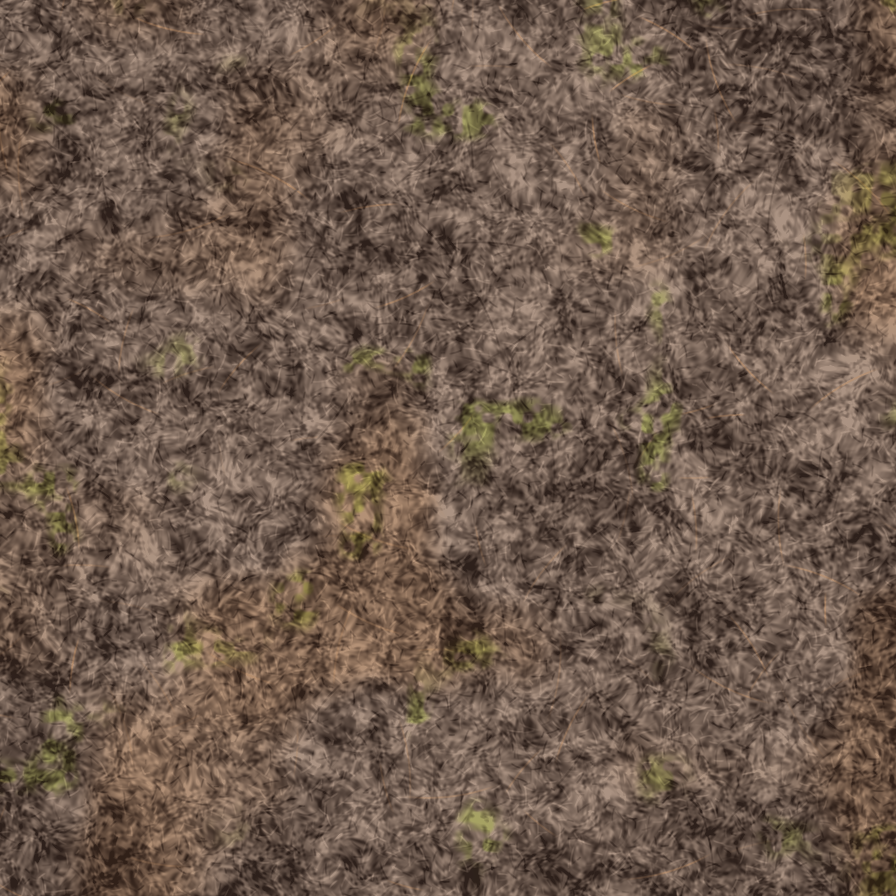
Give the GLSL for this texture, as a WebGL 2 fragment shader.

```glsl
#version 300 es
precision highp float;

uniform vec2 u_resolution;
out vec4 fragColor;

// Soil and dry grass colours
const vec3 DARK_SOIL = vec3(0.28, 0.22, 0.19);
const vec3 PALE_GRASS = vec3(0.62, 0.53, 0.47);
const vec3 MOSS_TINT = vec3(0.97, 1.10, 0.76);
const vec3 RUST_TINT = vec3(1.07, 0.98, 0.86);

// Tone balance
const float BASE_TONE = 0.51;
const float PIT_DEPTH = 0.36;
const float EDGE_SHADE = 0.22;
const float FIBRE_CONTRAST = 0.34;
const float STRAW_CONTRAST = 0.30;

// Feature counts across the canvas
const float CLUMP_CELLS = 9.0;
const float PIT_CELLS = 40.0;
const float MOSS_CELLS = 15.0;
const float FIBRE_CELLS = 62.0;
const float STRAW_CELLS = 15.0;

float hash(vec2 p) {
    return fract(sin(dot(p, vec2(127.1, 311.7))) * 43758.5);
}

float noise(vec2 p) {
    vec2 cell = floor(p);
    vec2 f = fract(p);
    f = f * f * (3.0 - 2.0 * f);
    float low = mix(hash(cell), hash(cell + vec2(1, 0)), f.x);
    float high = mix(hash(cell + vec2(0, 1)), hash(cell + vec2(1, 1)), f.x);
    return mix(low, high, f.y);
}

mat2 rotation(float angle) {
    float c = cos(angle), s = sin(angle);
    return mat2(c, s, -s, c);
}

// Centred noise whose strength grows towards the fine grain
float matting(vec2 uv) {
    float sum = 0.0;
    float cells = CLUMP_CELLS;
    float strength = 0.32;
    vec2 p = uv;
    for (int i = 0; i < 5; i++) {
        sum += strength * (noise(p * cells + float(i) * 17.3) - 0.5);
        p = rotation(0.9) * p;
        cells *= 2.3;
        strength *= 1.29;
    }
    return sum;
}

// Randomly turned thin strands, signed: light above zero, dark below
float strands(vec2 p, float halfWidth, float seed, float pixel) {
    vec2 home = floor(p);
    float sum = 0.0;
    for (int y = -1; y <= 1; y++) {
        for (int x = -1; x <= 1; x++) {
            vec2 cell = home + vec2(x, y);
            vec2 key = cell + seed;
            vec2 centre = cell + vec2(hash(key), hash(key + 31.7));
            vec2 d = rotation(6.2832 * hash(key + 57.1)) * (p - centre);
            float reach = mix(0.3, 0.9, hash(key + 83.9));
            d.y += 0.15 * d.x * d.x;
            float body = 1.0 - smoothstep(halfWidth - pixel * 0.5, halfWidth + pixel, abs(d.y));
            float taper = 1.0 - smoothstep(reach * 0.5, reach, abs(d.x));
            sum += body * taper * (2.0 * hash(key + 11.3) - 1.0);
        }
    }
    return sum;
}

void main() {
    vec2 uv = gl_FragCoord.xy / u_resolution.y;
    float pixel = 1.0 / u_resolution.y;

    // Uneven bending breaks up the regular cells
    vec2 bend = vec2(noise(uv * 34.0), noise(uv * 34.0 + 71.0)) - 0.5;
    vec2 ground = uv + 0.016 * bend;
    float tone = BASE_TONE + matting(ground);

    // Ragged dark gaps, gathered in some areas
    float gaps = noise(ground * PIT_CELLS + 5.0) + 0.3 * (noise(ground * 115.0) - 0.5);
    float gather = noise(ground * 11.0 + 43.0);
    tone -= PIT_DEPTH * smoothstep(0.60, 0.92, gaps) * mix(0.4, 1.2, gather);

    // Fine matted fibres and sparse long straws
    tone += FIBRE_CONTRAST * strands(uv * FIBRE_CELLS, 0.045, 3.0, pixel * FIBRE_CELLS);
    tone += FIBRE_CONTRAST * strands(rotation(0.6) * uv * FIBRE_CELLS * 1.5, 0.06, 97.0,
                                     pixel * FIBRE_CELLS * 1.5);
    float straw = strands(rotation(0.3) * uv * STRAW_CELLS, 0.012, 41.0, pixel * STRAW_CELLS);
    tone += STRAW_CONTRAST * straw;

    // Slight shade towards the corners
    vec2 fromCentre = gl_FragCoord.xy / u_resolution - 0.5;
    tone -= EDGE_SHADE * smoothstep(0.42, 0.72, length(fromCentre));

    vec3 colour = mix(DARK_SOIL, PALE_GRASS, clamp(tone, -0.3, 1.15));

    // Rusty stretches, warm straws and small mossy tufts
    float rust = smoothstep(0.5, 0.85, noise(ground * 7.0 + 19.0));
    colour *= mix(vec3(1.0), RUST_TINT, clamp(0.7 * rust + max(straw, 0.0), 0.0, 1.0));
    float moss = smoothstep(0.74, 0.95, noise(ground * MOSS_CELLS + 29.0));
    moss *= smoothstep(0.25, 0.65, noise(uv * 90.0 + 13.0));
    colour *= mix(vec3(1.0), MOSS_TINT, moss);

    fragColor = vec4(colour, 1.0);
}
```
